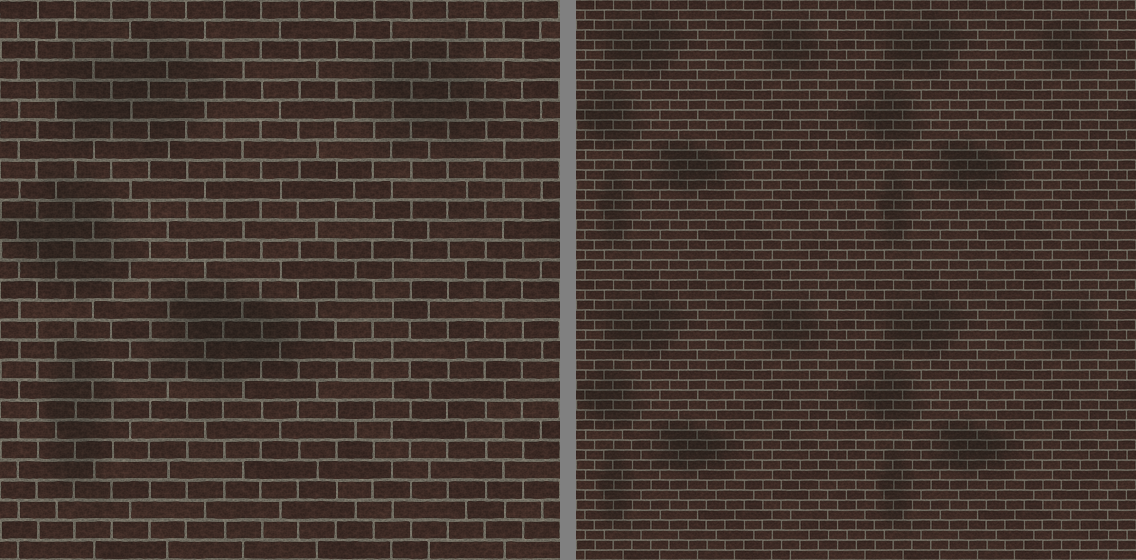
Left: one tile. Right: repeated 2 by 2.
Give the GLSL for this texture, as a three.js fragment shader.

```glsl
varying vec2 vUv;

const float TAU = 6.28318;
const float COURSES = 28.0;
const float HEADERS = 15.0;
const vec2 HALF_JOINT = vec2(0.0021, 0.0028);
const vec3 BRICK_DARK = vec3(0.225, 0.158, 0.138);
const vec3 BRICK_RED = vec3(0.282, 0.195, 0.166);
const vec3 SOOT = vec3(0.180, 0.143, 0.122);
const vec3 MORTAR = vec3(0.450, 0.435, 0.388);

float hash(vec2 p) {
  return fract(sin(dot(p, vec2(127.1, 311.7))) * 43758.5);
}

// Distance to the nearest scattered point, wrapped over the canvas
float cellular(vec2 p, vec2 cells) {
  vec2 q = p * cells;
  float nearest = 2.0;
  for (int j = -1; j <= 1; j++) {
    for (int i = -1; i <= 1; i++) {
      vec2 cell = floor(q) + vec2(float(i), float(j));
      vec2 id = mod(cell, cells);
      vec2 point = cell + vec2(hash(id), hash(id + 57.3));
      nearest = min(nearest, distance(q, point));
    }
  }
  return nearest;
}

// Layered sines with whole-number frequencies
float waves(vec2 p, float frequency, float phase) {
  float sum = 0.0;
  float amplitude = 0.5;
  for (int i = 0; i < 4; i++) {
    float bend = 1.6 * sin(TAU * p.y * frequency + phase * 1.7);
    sum += amplitude * sin(TAU * p.x * frequency + phase + bend);
    frequency = frequency * 2.0 + 1.0;
    amplitude *= 0.55;
    phase += 2.3;
  }
  return sum;
}

// First half-brick and length of the brick covering slot k
vec2 brickSpan(float k, float course) {
  float kind = mod(course, 4.0);
  if (kind == 1.0) {
    if (k > 0.5 && k < 8.5) return vec2(k - mod(k - 1.0, 2.0), 2.0);
    if (k > 9.5 && k < 11.5) return vec2(10.0, 2.0);
  } else if (kind == 3.0 && k != 10.0) {
    return vec2(k - mod(k + step(10.5, k), 2.0), 2.0);
  }
  return vec2(k, 1.0);
}

// Slightly uneven position of a vertical joint
float jointAt(float index, float course) {
  return index + 0.06 * (hash(vec2(mod(index, HEADERS), course + 3.0)) - 0.5);
}

// Distance into a brick with rounded corners, negative in the mortar
float brickDistance(vec2 toJoint, vec2 halfJoint, float radius) {
  vec2 inset = toJoint - halfJoint;
  return radius - length(max(radius - inset, 0.0));
}

float stain(vec2 p, vec2 centre, vec2 size) {
  vec2 offset = fract(p - centre + 0.5) - 0.5;
  return 1.0 - smoothstep(0.25, 1.0, length(offset / size));
}

float sootCover(vec2 p) {
  vec2 q = p + 0.035 * vec2(waves(p, 2.0, 0.7), waves(p.yx, 3.0, 2.9));
  float cover = 0.85 * stain(q, vec2(0.23, 0.84), vec2(0.20, 0.17));
  cover = max(cover, 0.85 * stain(q, vec2(0.12, 0.58), vec2(0.15, 0.14)));
  cover = max(cover, 0.95 * stain(q, vec2(0.41, 0.41), vec2(0.24, 0.12)));
  cover = max(cover, 0.70 * stain(q, vec2(0.15, 0.26), vec2(0.09, 0.22)));
  cover = max(cover, 0.65 * stain(q, vec2(0.77, 0.84), vec2(0.14, 0.16)));
  return clamp(cover + 0.16 * waves(p, 1.0, 4.1), 0.0, 1.0);
}

void main() {
  vec2 p = fract(vUv);
  float fine = cellular(p, vec2(230.0, 270.0)) - 0.45;
  float coarse = cellular(p, vec2(80.0, 110.0)) - 0.45;

  // Courses and bricks, counted from the top
  float wobble = 0.0005 * waves(p, 7.0, 1.3);
  float rowPosition = (1.0 - p.y + wobble) * COURSES;
  float course = mod(floor(rowPosition), COURSES);
  float shift = 0.5 * mod(course, 2.0);
  float along = mod(p.x * HEADERS - shift, HEADERS);
  vec2 span = brickSpan(floor(along), course);
  float id = hash(vec2(span.x, course));

  // Joints with ragged edges
  float left = abs(along - jointAt(span.x, course));
  float right = abs(jointAt(span.x + span.y, course) - along);
  float inRow = fract(rowPosition);
  vec2 toJoint = vec2(min(left, right) / HEADERS, min(inRow, 1.0 - inRow) / COURSES);
  vec2 halfJoint = HALF_JOINT * (0.9 + 0.2 * id);
  float edge = brickDistance(toJoint, halfJoint, 0.0022);
  edge += 0.0011 * coarse + 0.0005 * fine;
  float brickMask = smoothstep(-0.0008, 0.0008, edge);

  // Brick face, grain and shaded rim
  float soot = sootCover(p);
  float patches = 0.12 * waves(p, 5.0, 3.7);
  vec3 brick = mix(BRICK_DARK, BRICK_RED, clamp(0.25 + 0.55 * id + patches, 0.0, 1.0));
  brick = mix(brick, SOOT, 0.8 * soot);
  brick *= 1.0 + 0.26 * fine + 0.20 * coarse;
  float shade = mix(0.20, 0.34, step(inRow, 0.5));
  brick *= 1.0 - shade * exp(-max(edge, 0.0) * 650.0);

  // Sandy mortar, dulled by soot
  vec3 mortar = MORTAR * (1.0 + 0.30 * fine + 0.18 * coarse);
  mortar *= 1.0 - 0.28 * soot;

  gl_FragColor = vec4(mix(mortar, brick, brickMask), 1.0);
}
```
